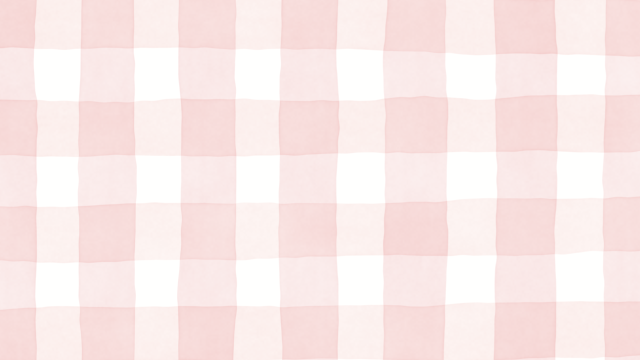
Give the GLSL for this pattern, as a WebGL 1 fragment shader.

```glsl
precision highp float;

uniform vec2 u_resolution;

// Lengths are in canvas heights.
const vec2 PITCH = vec2(0.290, 0.2875);
const vec2 FIRST_CENTER = vec2(0.0185, 0.074);
const vec2 HALF_WIDTH = vec2(0.081, 0.0765);
const float ASPECT = 1.7778;

const vec3 PAPER = vec3(1.0, 1.0, 0.995);
const vec3 COLUMN_TINT = vec3(0.980, 0.912, 0.914);
const vec3 ROW_TINT = vec3(0.989, 0.944, 0.940);

float hash(vec2 p) {
  return fract(sin(dot(p, vec2(12.9898, 78.233))) * 43758.5453);
}

float noise(vec2 p) {
  vec2 cell = floor(p);
  vec2 f = fract(p);
  f = f * f * (3.0 - 2.0 * f);
  float low = mix(hash(cell), hash(cell + vec2(1.0, 0.0)), f.x);
  float high = mix(hash(cell + vec2(0.0, 1.0)), hash(cell + vec2(1.0, 1.0)), f.x);
  return mix(low, high, f.y);
}

float fbm(vec2 p) {
  float sum = 0.0;
  float weight = 0.5;
  for (int i = 0; i < 4; i++) {
    sum += weight * noise(p);
    p = p * 2.1 + 17.3;
    weight *= 0.5;
  }
  return sum / 0.9375;
}

float bandIndex(float across, float first, float pitch) {
  return floor((across - first) / pitch + 0.5);
}

// Signed distance to a band whose two edges waver independently.
float bandDistance(float offset, float along, float halfWidth, float seed) {
  float edgeSeed = seed + 0.5 * step(0.0, offset);
  float waver = (noise(vec2(along * 6.0, edgeSeed * 14.0)) - 0.5) * 0.012;
  waver += (noise(vec2(along * 28.0, edgeSeed * 22.0 + 5.0)) - 0.5) * 0.004;
  return abs(offset) - halfWidth + waver;
}

// Pigment amount: soft blotches, brush streaks and a slightly darker rim.
float wash(float dist, vec2 p, vec2 streakScale, float seed, float softness) {
  float coverage = 1.0 - smoothstep(-softness, softness, dist);
  float strength = 0.90 + 0.20 * hash(vec2(seed, 3.7));
  float blotches = (fbm(p * 7.0 + seed * 3.1) - 0.5) * 0.42;
  float streaks = (noise(p * streakScale + seed * 9.0) - 0.5) * 0.10;
  float rim = 0.20 * exp(-abs(dist + 0.003) / 0.003);
  rim *= smoothstep(0.25, 0.75, noise(p * 9.0 + seed));
  return coverage * (strength + blotches + streaks + rim);
}

vec3 glaze(vec3 base, vec3 tint, float amount) {
  return base * mix(vec3(1.0), tint, amount);
}

void main() {
  vec2 p = gl_FragCoord.xy / u_resolution.y;
  float softness = max(0.0018, 0.8 / u_resolution.y);

  // Columns sit closer together on the left than on the right.
  float swell = sin(3.14159 * p.x / ASPECT);
  float columnX = p.x + 0.031 * swell * swell;
  float column = bandIndex(columnX, FIRST_CENTER.x, PITCH.x);
  float columnOffset = columnX - FIRST_CENTER.x - column * PITCH.x;

  // Each row has its own slant.
  float row = bandIndex(p.y, FIRST_CENTER.y, PITCH.y);
  float slant = 0.028 - 0.0116 * (row - 0.9) * (row - 0.9);
  float rowOffset = p.y - FIRST_CENTER.y - row * PITCH.y;
  rowOffset -= slant * (p.x / ASPECT - 0.5);

  float columnSeed = column + 2.0;
  float rowSeed = row + 31.0;
  float columnDist = bandDistance(columnOffset, p.y, HALF_WIDTH.x, columnSeed);
  float rowDist = bandDistance(rowOffset, p.x, HALF_WIDTH.y, rowSeed);
  float columnWash = wash(columnDist, p, vec2(55.0, 7.0), columnSeed, softness);
  float rowWash = wash(rowDist, p, vec2(7.0, 55.0), rowSeed, softness);

  vec3 color = glaze(PAPER, COLUMN_TINT, columnWash);
  color = glaze(color, ROW_TINT, rowWash);

  // Pigment pools unevenly where the bands cross.
  float crossDist = max(columnDist, rowDist);
  float inCross = 1.0 - smoothstep(-softness, softness, crossDist);
  float pooling = 0.22 * (hash(vec2(column, row) + 4.0) - 0.4);
  pooling += 0.25 * exp(-abs(crossDist + 0.002) / 0.003);
  color = glaze(color, COLUMN_TINT, inCross * pooling);

  // Fine paper tooth shows only through the paint.
  float painted = clamp(columnWash + rowWash, 0.0, 1.0);
  float tooth = noise(p * 190.0) + noise(p * 95.0 + 8.0) - 1.0;
  color += painted * tooth * vec3(0.004, 0.009, 0.009);

  gl_FragColor = vec4(clamp(color, 0.0, 1.0), 1.0);
}
```
